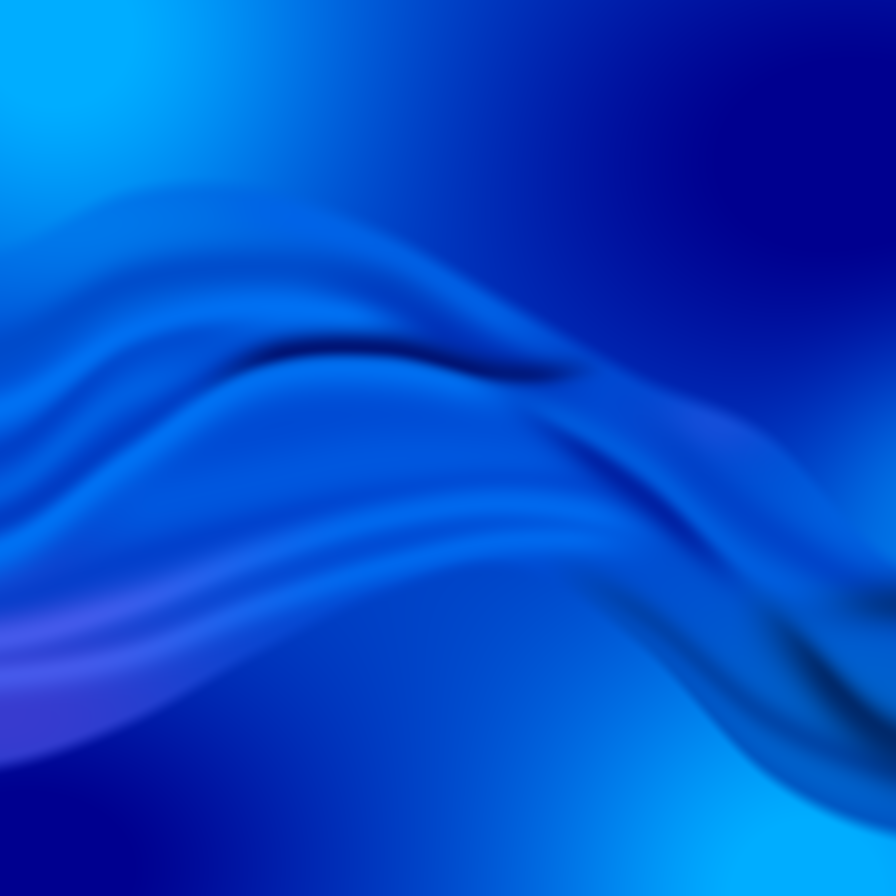
A WebGL 2 fragment shader for this background:

```glsl
#version 300 es
precision highp float;
// Silky blue ribbon flowing over a backdrop of soft cyan and navy glows.
// Smooth spline curves give the ribbon edges and fold lines; each fold is a
// soft stroke with separate widths above and below its curve.
uniform vec2 u_resolution;
out vec4 fragColor;

// Elliptical soft spot
float glow(vec2 p, vec2 center, vec2 radii) {
    vec2 q = (p - center) / radii;
    return exp(-dot(q, q));
}

// Catmull-Rom spline with eight heights evenly spaced across the canvas
float curve(float x, vec4 a, vec4 b) {
    float k[8] = float[8](a.x, a.y, a.z, a.w, b.x, b.y, b.z, b.w);
    float s = clamp(x, 0.0, 0.9999) * 7.0;
    int i = int(s);
    float t = s - float(i);
    float k0 = k[max(i - 1, 0)], k1 = k[i], k2 = k[i + 1], k3 = k[min(i + 2, 7)];
    return k1 + 0.5 * t * (k2 - k0 + t * (2.0 * k0 - 5.0 * k1 + 4.0 * k2 - k3
        + t * (3.0 * (k1 - k2) + k3 - k0)));
}

// Stroke around height h, fading at both ends of span; width = (above, below)
float fold(vec2 p, float h, vec2 span, vec2 width) {
    float d = p.y - h;
    float q = d / (d > 0.0 ? width.x : width.y);
    float ends = smoothstep(span.x, span.x + 0.12, p.x)
        * (1.0 - smoothstep(span.y - 0.12, span.y, p.x));
    return exp(-q * q) * ends;
}

vec3 backdrop(vec2 p) {
    float tone = 0.4
        + 0.65 * glow(p, vec2(0.07, 0.96), vec2(0.32, 0.30))
        + 0.65 * glow(p, vec2(0.90, 0.00), vec2(0.30, 0.30))
        + 0.35 * glow(p, vec2(1.05, 0.47), vec2(0.13, 0.15))
        - 0.45 * glow(p, vec2(0.95, 0.82), vec2(0.45, 0.33))
        - 0.45 * glow(p, vec2(0.03, 0.03), vec2(0.35, 0.25));
    tone = clamp(tone, 0.0, 1.0);
    return vec3(0.0, 0.68 * tone, 0.56 + 0.66 * tone - 0.22 * tone * tone);
}

vec3 ribbon(vec2 p, float top, float bottom) {
    float x = p.x;
    vec3 light = vec3(0.0, 0.44, 0.95);
    vec3 shade = vec3(0.0, 0.21, 0.74);
    vec3 violet = vec3(0.28, 0.36, 0.93);

    // Broad cloth colours
    vec3 c = vec3(0.0, 0.28, 0.82);
    c = mix(c, vec3(0.0, 0.47, 0.92), glow(p, vec2(0.08, 0.75), vec2(0.34, 0.12)));
    c = mix(c, vec3(0.22, 0.23, 0.81), glow(p, vec2(0.0, 0.20), vec2(0.26, 0.14)));
    c = mix(c, vec3(0.0, 0.39, 0.80), glow(p, vec2(0.95, 0.17), vec2(0.30, 0.20)));
    c = mix(c, vec3(0.0, 0.38, 0.88), glow(p, vec2(0.98, 0.42), vec2(0.13, 0.10)));
    c = mix(c, vec3(0.10, 0.31, 0.86), 0.8 * glow(p, vec2(0.80, 0.53), vec2(0.07, 0.04)));

    // Upper sheet: lit rim, hollow and crest
    float hollow = curve(x, vec4(0.612, 0.684, 0.701, 0.681), vec4(0.615, 0.577, 0.51, 0.37));
    float crest = curve(x, vec4(0.544, 0.625, 0.656, 0.639), vec4(0.594, 0.557, 0.50, 0.40));
    c = mix(c, vec3(0.0, 0.39, 0.91), 0.9 * fold(p, top - 0.025, vec2(0.22, 0.66), vec2(0.03, 0.025)));
    c = mix(c, vec3(0.0, 0.29, 0.79), 0.9 * fold(p, hollow, vec2(-0.2, 0.55), vec2(0.025, 0.03)));
    c = mix(c, vec3(0.0, 0.17, 0.70), 0.8 * fold(p, hollow - 0.025, vec2(0.32, 0.68), vec2(0.03, 0.04)));
    c = mix(c, light, fold(p, crest, vec2(-0.2, 0.50), vec2(0.023, 0.028)));

    // Narrow pleats on the left
    float pleat = curve(x, vec4(0.453, 0.561, 0.594, 0.60), vec4(0.58, 0.54, 0.5, 0.4));
    c = mix(c, shade, 0.5 * fold(p, pleat + 0.042, vec2(-0.2, 0.32), vec2(0.015, 0.02)));
    c = mix(c, vec3(0.0, 0.39, 0.90), 0.8 * fold(p, pleat, vec2(-0.2, 0.27), vec2(0.022)));

    // Central sheet
    float swell = curve(x, vec4(0.37, 0.427, 0.46, 0.486), vec4(0.479, 0.44, 0.36, 0.30));
    float dip = curve(x, vec4(0.329, 0.375, 0.414, 0.443), vec4(0.46, 0.44, 0.375, 0.30));
    c = mix(c, vec3(0.0, 0.35, 0.88), 0.85 * fold(p, swell, vec2(0.06, 0.70), vec2(0.04, 0.04)));
    c = mix(c, vec3(0.0, 0.23, 0.78), 0.6 * fold(p, dip, vec2(-0.2, 0.75), vec2(0.018, 0.02)));

    // Main crest with the deep crease above it
    float spine = curve(x, vec4(0.388, 0.486, 0.579, 0.592), vec4(0.557, 0.482, 0.355, 0.310));
    float crease = curve(x, vec4(0.417, 0.512, 0.598, 0.611), vec4(0.581, 0.588, 0.55, 0.45));
    c = mix(c, shade, 0.75 * fold(p, crease, vec2(-0.2, 0.36), vec2(0.02, 0.02)));
    c = mix(c, light, fold(p, spine, vec2(-0.2, 0.62), vec2(0.018, 0.03)));
    c = mix(c, vec3(0.0, 0.08, 0.46), fold(p, crease, vec2(0.20, 0.69), vec2(0.017, 0.011)));

    // Lower pleats turn from violet to blue
    vec3 hem = mix(violet, vec3(0.0, 0.42, 0.94), smoothstep(0.05, 0.42, x));
    float upperHem = curve(x, vec4(0.286, 0.323, 0.378, 0.421), vec4(0.4375, 0.411, 0.34, 0.28));
    float lowerHem = curve(x, vec4(0.245, 0.268, 0.323, 0.368), vec4(0.397, 0.388, 0.33, 0.28));
    c = mix(c, hem, 0.9 * fold(p, upperHem, vec2(-0.2, 0.77), vec2(0.022, 0.017)));
    c = mix(c, hem, 0.9 * fold(p, lowerHem, vec2(-0.2, 0.75), vec2(0.016, 0.02)));

    // Right sheet: hollow, lit line and inner crease
    float valley = curve(x, vec4(0.6), vec4(0.57, 0.525, 0.408, 0.330));
    float notch = curve(x, vec4(0.6), vec4(0.551, 0.451, 0.33, 0.26));
    c = mix(c, vec3(0.0, 0.25, 0.78), 0.8 * fold(p, valley, vec2(0.66, 1.2), vec2(0.03, 0.03)));
    c = mix(c, vec3(0.0, 0.11, 0.62), 0.9 * fold(p, notch, vec2(0.55, 0.86), vec2(0.023, 0.025)));
    c = mix(c, vec3(0.0, 0.37, 0.88), 0.85 * fold(p, spine, vec2(0.52, 1.05), vec2(0.02, 0.016)));
    c = mix(c, vec3(0.0, 0.19, 0.48), 0.85 * glow(p, vec2(1.01, 0.325), vec2(0.085, 0.026)));

    // Lower right tail
    float gap = curve(x, vec4(0.45), vec4(0.44, 0.388, 0.307, 0.177));
    float tail = curve(x, vec4(0.38), vec4(0.38, 0.316, 0.199, 0.141));
    c = mix(c, vec3(0.0, 0.24, 0.62), 0.75 * fold(p, tail, vec2(0.60, 1.2), vec2(0.022, 0.02)));
    c = mix(c, vec3(0.0, 0.15, 0.40), 0.95 * fold(p, gap, vec2(0.81, 1.2), vec2(0.025, 0.045)));
    return mix(c, vec3(0.0, 0.30, 0.72), 0.6 * fold(p, bottom, vec2(0.60, 1.2), vec2(0.022)));
}

void main() {
    vec2 p = gl_FragCoord.xy / u_resolution;
    float top = curve(p.x, vec4(0.720, 0.783, 0.788, 0.740), vec4(0.659, 0.577, 0.512, 0.372));
    float bottom = curve(p.x, vec4(0.145, 0.193, 0.271, 0.339), vec4(0.367, 0.281, 0.135, 0.069));
    float cover = smoothstep(-0.014, 0.014, top - p.y) * smoothstep(-0.012, 0.012, p.y - bottom);
    fragColor = vec4(mix(backdrop(p), ribbon(p, top, bottom), cover), 1.0);
}
```
